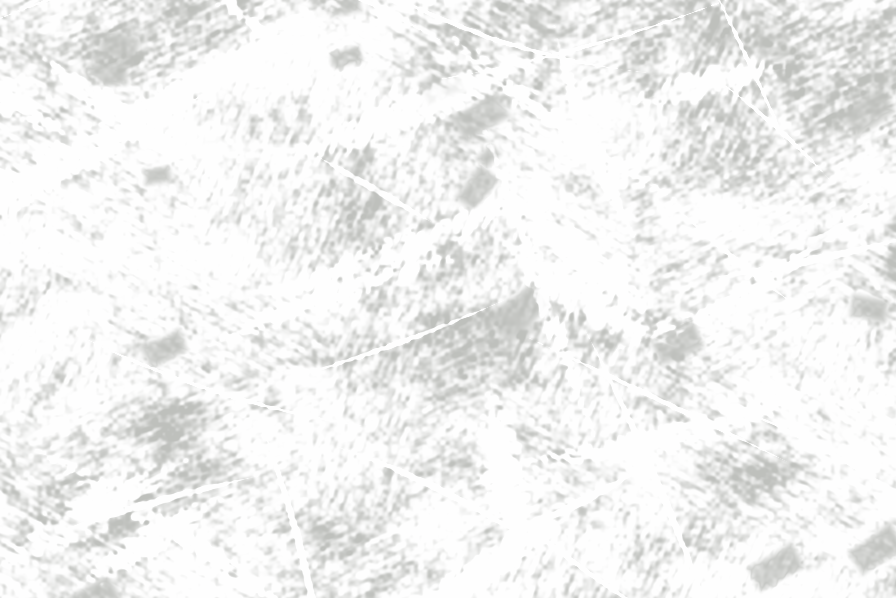
This texture is drawn by a Shadertoy shader. Its source:

```glsl
// Dry white chalk rubbed over a pale grey board. Oriented value noise gives the
// worn areas and the scratchy grain; looped strokes add swept white marks and
// bare grey patches. All lengths are fractions of the canvas height.

const vec3  CHALK = vec3(0.996, 0.996, 0.996);
const vec3  BOARD = vec3(0.745, 0.752, 0.738);
const float WEAR_START = -0.77;   // wear at which the board begins to show
const float WEAR_FULL  = 2.45;    // wear at which the board is bare
const float RISE_ANGLE = 0.45;    // main rubbing directions, in radians
const float FALL_ANGLE = -0.50;
const float STEEP_ANGLE = 1.15;
const vec2  GRAIN_FREQ = vec2(50.0, 150.0);
const float SPECK_FREQ = 135.0;
const int   BROAD_STROKES = 24;
const int   THIN_STROKES = 20;
const int   BARE_PATCHES = 20;

float hash(vec2 p) {
    vec3 q = fract(vec3(p.xyx) * 0.1031);
    q += dot(q, q.yzx + 33.33);
    return fract((q.x + q.y) * q.z);
}

// Value noise, centred on zero with a deviation near one
float noise(vec2 p) {
    vec2 cell = floor(p), f = fract(p);
    f = f * f * (3.0 - 2.0 * f);
    float low  = mix(hash(cell), hash(cell + vec2(1, 0)), f.x);
    float high = mix(hash(cell + vec2(0, 1)), hash(cell + vec2(1, 1)), f.x);
    return (mix(low, high, f.y) - 0.5) * 4.65;
}

// Coordinates along and across a direction
vec2 along(vec2 p, float angle) {
    float c = cos(angle), s = sin(angle);
    return vec2(c * p.x + s * p.y, c * p.y - s * p.x);
}

// Streaks whose direction changes from region to region
float streaks(vec2 p) {
    float rising  = noise(along(p, RISE_ANGLE) * GRAIN_FREQ + 300.0);
    float falling = noise(along(p, FALL_ANGLE) * GRAIN_FREQ + 500.0);
    float steep   = noise(along(p, STEEP_ANGLE) * GRAIN_FREQ + 700.0);
    float fallArea  = smoothstep(0.1, 0.6, noise(p * 4.0 + 40.0));
    float steepArea = smoothstep(0.6, 1.1, noise(p * 5.0 + 80.0));
    return mix(mix(rising, falling, fallArea), steep, steepArea);
}

// Broad uneven wear, stretched along the rubbing directions
float wornAreas(vec2 p) {
    vec2 warped = p + 0.025 * vec2(noise(p * 7.0 + 11.0), noise(p * 7.0 + 23.0));
    float large  = noise(along(warped, RISE_ANGLE) * vec2(3.5, 8.0) + 100.0);
    float medium = noise(along(warped, FALL_ANGLE) * vec2(9.0, 18.0) + 150.0);
    float small  = noise(along(warped, RISE_ANGLE) * vec2(18.0, 40.0) + 200.0);
    return 0.48 * large + 0.38 * medium + 0.30 * small;
}

// Random point spread slightly past the canvas
vec2 scatter(float id, float aspect) {
    return vec2(hash(vec2(id, 1.7)) * (aspect + 0.1), hash(vec2(id, 5.3)) * 1.1) - 0.05;
}

// Tapered, slightly bent stroke with a rough edge
float stroke(vec2 p, float id, float aspect, float width, float reach, float rough) {
    float pick = hash(vec2(id, 9.1));
    float angle = pick < 0.55 ? RISE_ANGLE : (pick < 0.92 ? FALL_ANGLE : -STEEP_ANGLE);
    angle += (hash(vec2(id, 13.9)) - 0.5) * 0.5;
    vec2 q = along(p - scatter(id, aspect), angle);
    q.y += (hash(vec2(id, 17.3)) - 0.5) * 0.9 * q.x * q.x;
    float end = q.x / reach;
    float edge = abs(q.y) - width * (1.0 - end * end) + rough;
    return 1.0 - smoothstep(-0.4 * width, 0.4 * width, edge);
}

void mainImage(out vec4 fragColor, in vec2 fragCoord) {
    vec2 p = fragCoord / iResolution.y;
    float aspect = iResolution.x / iResolution.y;

    float streak = streaks(p);
    float speck = noise(p * SPECK_FREQ + 900.0);
    float grain = 0.48 * streak + 0.42 * speck;
    float wear = wornAreas(p) + grain;

    // Small bare patches where the chalk never reached
    float bare = 0.0;
    for (int i = 0; i < BARE_PATCHES; i++) {
        float id = float(i) + 400.0;
        vec2 halfSize = mix(vec2(0.012, 0.008), vec2(0.045, 0.024), hash(vec2(id, 3.1)));
        vec2 q = along(p - scatter(id, aspect), (hash(vec2(id, 7.7)) - 0.4) * 1.6);
        vec2 gap = abs(q) - halfSize;
        float edge = length(max(gap, 0.0)) + min(max(gap.x, gap.y), 0.0);
        bare = max(bare, 1.0 - smoothstep(-0.006, 0.010, edge + 0.005 * grain));
    }
    wear = mix(wear, 1.75 + 0.35 * grain, 0.9 * bare);

    // Wide dry sweeps of chalk
    float sweep = 0.0;
    for (int i = 0; i < BROAD_STROKES; i++) {
        float id = float(i) + 20.0;
        float width = mix(0.010, 0.032, hash(vec2(id, 21.1)));
        float reach = mix(0.10, 0.28, hash(vec2(id, 25.7)));
        sweep = max(sweep, stroke(p, id, aspect, width, reach, 0.007 * grain));
    }
    wear -= 1.7 * sweep;

    // Thin firm lines drawn on top
    float line = 0.0;
    for (int i = 0; i < THIN_STROKES; i++) {
        float id = float(i) + 200.0;
        float width = mix(0.0025, 0.006, hash(vec2(id, 31.3)));
        float reach = mix(0.08, 0.24, hash(vec2(id, 35.9)));
        line = max(line, stroke(p, id, aspect, width, reach, 0.0008 * grain));
    }
    wear -= 2.6 * line;

    float exposed = smoothstep(WEAR_START, WEAR_FULL, wear);
    fragColor = vec4(mix(CHALK, BOARD, exposed), 1.0);
}
```
